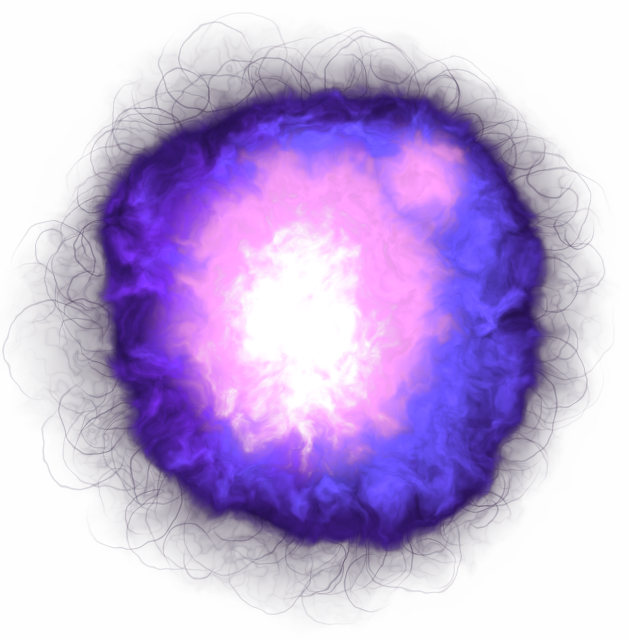
Write a WebGL 2 fragment shader that draws this background.

```glsl
#version 300 es
precision highp float;
// A glowing violet cell with a pink and white core on a white ground,
// fringed by grey haze and curled filaments. Two polar outlines bound the body
// and its fringe; layered noise mottles them and hashed arcs make the curls.
uniform vec2 u_resolution;
out vec4 outColor;

const float TAU = 6.2831853;
const vec2 CENTER = vec2(0.501, 0.512);
const vec2 PINK_CENTER = vec2(0.488, 0.522);
const vec2 PINK_SIZE = vec2(0.210, 0.238);
const vec2 LOBE_CENTER = vec2(0.655, 0.715);
const float LOBE_SIZE = 0.085;
const vec2 WHITE_CENTER = vec2(0.469, 0.485);
const vec2 WHITE_SIZE = vec2(0.125, 0.170);
const int CURLS = 150;
const float CURL_WIDTH = 0.0022;

const vec3 PAPER = vec3(0.995);
const vec3 HAZE = vec3(0.56, 0.54, 0.58);
const vec3 INK = vec3(0.17, 0.09, 0.25);
const vec3 RIM = vec3(0.20, 0.09, 0.43);
const vec3 PURPLE = vec3(0.46, 0.17, 0.90);
const vec3 BLUE = vec3(0.41, 0.32, 0.98);
const vec3 PINK = vec3(0.98, 0.62, 0.99);

// Radii at every 30 degrees, counter-clockwise from the right
const float BODY[12] = float[12](0.345, 0.374, 0.374, 0.348, 0.352, 0.380,
                                 0.328, 0.341, 0.349, 0.354, 0.382, 0.354);
const float FRINGE[12] = float[12](0.436, 0.446, 0.436, 0.430, 0.485, 0.420,
                                   0.486, 0.468, 0.462, 0.475, 0.445, 0.415);

float hash(vec2 p) {
  vec3 q = fract(vec3(p.xyx) * 0.1031);
  q += dot(q, q.yzx + 33.33);
  return fract((q.x + q.y) * q.z);
}

float noise(vec2 p) {
  vec2 i = floor(p), f = fract(p);
  f = f * f * (3.0 - 2.0 * f);
  return mix(mix(hash(i), hash(i + vec2(1, 0)), f.x),
             mix(hash(i + vec2(0, 1)), hash(i + vec2(1, 1)), f.x), f.y);
}

float fbm(vec2 p) {
  float sum = 0.0, amp = 0.5;
  for (int i = 0; i < 4; i++) {
    sum += amp * noise(p);
    p = mat2(1.6, 1.2, -1.2, 1.6) * p + 7.3;
    amp *= 0.5;
  }
  return sum / 0.9375;
}

// Thin bright veins along the middle level of the noise
float veins(vec2 p) {
  return pow(1.0 - abs(2.0 * noise(p) - 1.0), 7.0);
}

// x: body radius, y: fringe radius in the given direction
vec2 outline(float angle) {
  float t = fract(angle / TAU) * 12.0;
  int i = int(t) % 12, j = (i + 1) % 12;
  return mix(vec2(BODY[i], FRINGE[i]), vec2(BODY[j], FRINGE[j]),
             smoothstep(0.0, 1.0, fract(t)));
}

// Darkness of the curled arcs scattered between body and fringe
float curls(vec2 p, float width) {
  float ink = 0.0;
  for (int i = 0; i < CURLS; i++) {
    float id = float(i) + 1.0;
    float angle = TAU * fract(id * 0.618034);
    vec2 reach = outline(angle);
    float size = mix(0.022, 0.085, hash(vec2(id, 3.0)));
    float dist = mix(reach.x - 0.02, max(reach.x, reach.y - 0.6 * size), hash(vec2(id, 8.0)));
    vec2 v = p - CENTER - dist * vec2(cos(angle), sin(angle));
    float turn = TAU * hash(vec2(id, 17.0));
    float arc = dot(normalize(v + 1e-5), vec2(cos(turn), sin(turn)));
    float line = 1.0 - smoothstep(0.0, width, abs(length(v) - size));
    ink += line * smoothstep(-0.7, 0.7, arc) * mix(0.2, 0.55, hash(vec2(id, 29.0)));
  }
  return ink;
}

void main() {
  vec2 p = gl_FragCoord.xy / u_resolution.y;
  vec2 warp = vec2(fbm(p * 13.0), fbm(p * 13.0 + 40.0)) - 0.5;
  float mottle = fbm(p * 28.0 + warp * 3.0) - 0.5;
  float grain = fbm(p * 75.0 + warp * 4.0) - 0.5;
  vec2 w = p + warp * 0.035;
  vec2 v = w - CENTER;
  float r = length(v);
  vec2 edge = outline(atan(v.y, v.x));
  float depth = edge.x - r + mottle * 0.025;
  float threads = veins(w * 34.0 + warp * 5.0) + 0.7 * veins(w * 61.0 + 9.0);

  // Haze and filaments outside the body
  float nearness = 1.0 - smoothstep(edge.x - 0.01, edge.y + 0.025, r + mottle * 0.05);
  vec3 color = mix(PAPER, HAZE, nearness * (0.62 + mottle * 0.7));
  float ink = curls(w, max(CURL_WIDTH, 1.3 / u_resolution.y)) * (0.35 + 0.65 * nearness);
  ink += nearness * threads * 0.24 + 0.55 * exp(-abs(depth) * 55.0);
  color = mix(color, INK, 0.88 * (1.0 - exp(-ink)));

  // Violet shell, more purple at left and darker toward the rim
  float side = smoothstep(0.22, 0.62, p.x + warp.x * 0.4 + mottle * 0.3);
  vec3 shell = mix(PURPLE, BLUE, side);
  float shade = smoothstep(-0.01, 0.105, depth + mottle * 0.07);
  shade -= 0.50 * exp(-dot(p - vec2(0.267, 0.757), p - vec2(0.267, 0.757)) / 0.0028);
  vec2 low = (p - vec2(0.49, 0.17)) / vec2(0.19, 0.055);
  shade -= 0.45 * exp(-dot(low, low));
  vec3 glow = mix(RIM, shell, clamp(shade, 0.0, 1.0));
  glow *= 1.0 + mottle * 0.55 + grain * 0.35 - threads * 0.06;

  // Pink core with a lobe, then the white heart
  float pinkDist = (length((w - PINK_CENTER) / PINK_SIZE) - 1.0) * 0.21;
  float lobeDist = length(w - LOBE_CENTER) - LOBE_SIZE;
  float core = min(pinkDist, lobeDist + 0.015) + mottle * 0.075 + grain * 0.025;
  float pink = 1.0 - smoothstep(-0.050, 0.035, core);
  glow = mix(glow, PINK * (1.0 + grain * 0.18 + mottle * 0.12), pink);
  float heart = length((w - WHITE_CENTER) / WHITE_SIZE) + mottle * 0.8 + grain * 0.6;
  glow = mix(glow, vec3(1.0), 1.0 - smoothstep(0.45, 1.20, heart));

  color = mix(color, glow, smoothstep(-0.012, 0.014, depth));
  outColor = vec4(clamp(color, 0.0, 1.0), 1.0);
}
```
